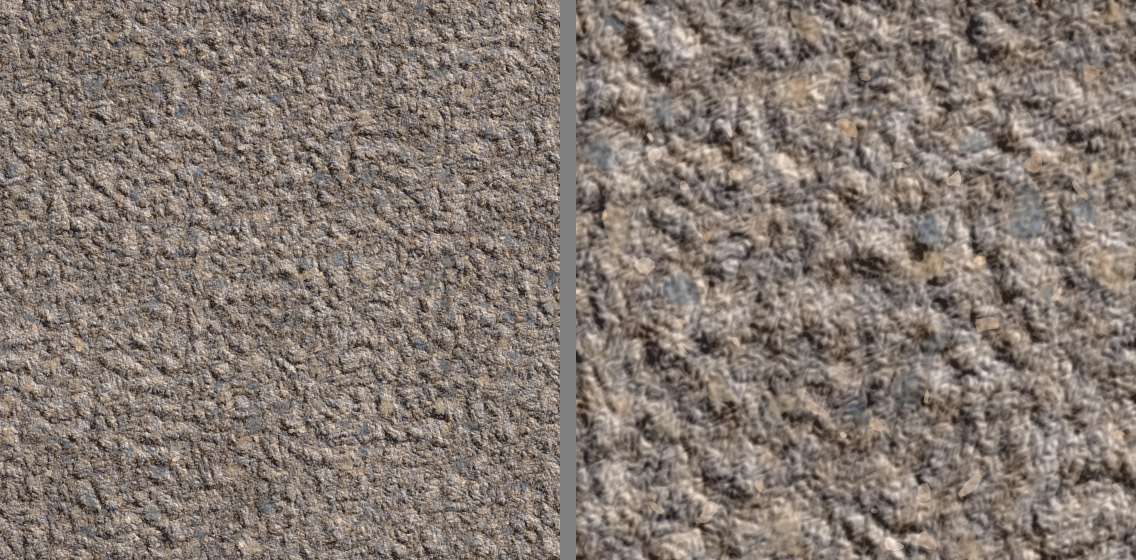
Left: the whole. Right: its middle third, enlarged.
Give the GLSL for this texture, as a Shadertoy shader.

```glsl
#define GRAIN_FREQ 24.0
#define LIGHT_DIR normalize(vec2(0.65, 0.76))
#define SLOPE_STEP 0.0015
#define RELIEF_GAIN 0.66
#define BASE_TONE 0.525
#define SHADOW_GAIN 0.38
#define CREVICE_GAIN 0.20
#define STONE_FREQ 27.0
#define STONE_SHARE 0.34
#define FLECK_FREQ 62.0
#define FLECK_SHARE 0.09

vec2 hash2(vec2 cell) {
    vec3 q = fract(cell.xyx * vec3(0.1031, 0.1030, 0.0973));
    q += dot(q, q.yzx + 33.33);
    return fract((q.xx + q.yz) * q.zy);
}

float cornerSlope(vec2 cell, vec2 offset) {
    float angle = 6.2832 * hash2(cell).x;
    return dot(vec2(cos(angle), sin(angle)), offset);
}

float gradientNoise(vec2 p) {
    vec2 cell = floor(p), f = fract(p);
    vec2 fade = f * f * f * (f * (f * 6.0 - 15.0) + 10.0);
    vec2 e = vec2(1.0, 0.0);
    float low = mix(cornerSlope(cell, f), cornerSlope(cell + e, f - e), fade.x);
    float high = mix(cornerSlope(cell + e.yx, f - e.yx),
                     cornerSlope(cell + 1.0, f - 1.0), fade.x);
    return mix(low, high, fade.y);
}

// Creased domes of falling size: rough, broken grains
float height(vec2 p) {
    mat2 turn = mat2(0.8, 0.6, -0.6, 0.8);
    vec2 q = p * GRAIN_FREQ + 40.0;
    float amplitude = 1.4, sum = 0.0;
    for (int i = 0; i < 4; i++) {
        sum += amplitude * abs(gradientNoise(q));
        q = turn * q * 2.06 + 17.3;
        amplitude *= 0.68;
    }
    return sum;
}

// Steps towards the light and keeps the tallest blocker
float castShadow(vec2 p, float ground) {
    float blocked = 0.0;
    for (int i = 1; i <= 5; i++) {
        float t = float(i) * 0.0024;
        blocked = max(blocked, height(p + LIGHT_DIR * t) - ground - 0.1 - 12.0 * t);
    }
    return min(blocked, 0.7);
}

// Sparse angular chips: x is coverage, yz are random values of the chip
vec3 chips(vec2 p, float freq, float share) {
    vec2 wobble = vec2(gradientNoise(p * 85.0), gradientNoise(p * 85.0 + 31.7));
    vec2 q = p * freq + wobble * 0.006 * freq;
    vec3 found = vec3(0.0);
    for (int y = -1; y <= 1; y++)
    for (int x = -1; x <= 1; x++) {
        vec2 cell = floor(q) + vec2(x, y);
        vec2 shape = hash2(cell + freq * 3.0);
        vec2 kind = hash2(cell + freq * 7.0 + 11.0);
        float angle = 6.2832 * shape.x;
        float c = cos(angle), s = sin(angle);
        vec2 d = mat2(c, s, -s, c) * (q - cell - 0.2 - 0.6 * hash2(cell));
        d = abs(d) * vec2(1.0, mix(1.1, 2.1, kind.y));
        float outline = max(max(d.x, d.y), 0.72 * (d.x + d.y));
        float radius = mix(0.16, 0.42, shape.y * shape.y);
        float cover = smoothstep(0.04, -0.04, outline - radius);
        cover *= step(kind.x, share);
        if (cover > found.x) found = vec3(cover, kind.x / share, kind.y);
    }
    return found;
}

vec3 warmGrey(float tone) {
    return tone * vec3(1.0, 0.97, 0.93) - vec3(0.0, 0.03, 0.04);
}

void mainImage(out vec4 fragColor, in vec2 fragCoord) {
    vec2 p = fragCoord / iResolution.y;

    // Sunlit relief
    float ground = height(p);
    vec2 reach = LIGHT_DIR * SLOPE_STEP;
    float slope = height(p - reach) - height(p + reach);
    float shadow = castShadow(p, ground);
    vec3 stone = chips(p, STONE_FREQ, STONE_SHARE);
    vec3 fleck = chips(p + 3.0, FLECK_FREQ, FLECK_SHARE);
    float flatness = 1.0 - 0.5 * max(stone.x, fleck.x);
    float tone = BASE_TONE + flatness * (RELIEF_GAIN * slope
        + CREVICE_GAIN * (ground - 0.55) - SHADOW_GAIN * shadow);

    // Broad patches, occasional pits and fine grit
    tone += 0.07 * gradientNoise(p * 4.0 + 5.0);
    tone -= 0.14 * smoothstep(0.34, 0.6, gradientNoise(p * 15.0 + 9.0));
    tone += 0.15 * gradientNoise(p * 250.0);
    vec3 color = warmGrey(clamp(tone, 0.16, 0.92));

    // Binder stains, then tan or slate stones and pale flecks
    color += vec3(0.06, 0.02, -0.03) * gradientNoise(p * 48.0 + 21.0);
    vec3 slate = vec3(-0.07, -0.03, 0.0);
    vec3 tan_ = vec3(0.10, 0.08, 0.04);
    color += stone.x * mix(slate, tan_, smoothstep(0.35, 0.65, stone.y));
    color += fleck.x * mix(vec3(0.15, 0.10, 0.05), vec3(0.26, 0.24, 0.22), fleck.y);

    fragColor = vec4(clamp(color, 0.0, 1.0), 1.0);
}
```
